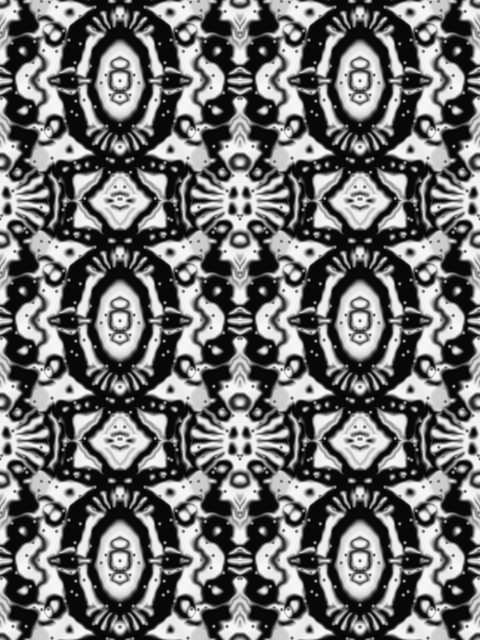
Reproduce this pattern procedurally as a Shadertoy shader.

```glsl
#define REPEATS 2.0
#define ORIGIN vec2(1.0, 0.66)
#define WOBBLE 0.011
#define SOFT 0.022
#define FLECKS 13.0
#define INK vec3(0.035, 0.03, 0.03)
#define PAPER vec3(0.975, 0.965, 0.965)
#define PI 3.14159265

vec2 hash2(vec2 p) {
    return fract(sin(vec2(dot(p, vec2(127.1, 311.7)), dot(p, vec2(269.5, 183.3)))) * 4375.85);
}

float ellipse(vec2 p, vec2 c, vec2 r) {
    return (length((p - c) / r) - 1.0) * min(r.x, r.y);
}

// Tapered stroke from a to b with end radii ra and rb
float stroke(vec2 p, vec2 a, vec2 b, float ra, float rb) {
    vec2 e = b - a;
    float h = clamp(dot(p - a, e) / dot(e, e), 0.0, 1.0);
    return length(p - a - e * h) - mix(ra, rb, h);
}

void paint(inout float tone, float d, float shade) {
    float w = max(SOFT, 2.0 / iResolution.x * REPEATS);
    tone = mix(shade, tone, smoothstep(-w, w, d));
}

// Distance to the nearest sparse cell point
float flecks(vec2 p) {
    vec2 id = floor(p * FLECKS), f = fract(p * FLECKS);
    float d = 1.0;
    for (int i = 0; i < 9; i++) {
        vec2 o = vec2(i % 3, i / 3) - 1.0;
        vec2 h = hash2(id + o);
        d = min(d, length(o + h - f) + step(0.3, fract(h.x * 7.0 + h.y)));
    }
    return d / FLECKS;
}

// Oval with its armoured surround and side spear
void ovalMotif(inout float t, vec2 p) {
    paint(t, stroke(p, vec2(0.44, 0.07), vec2(0.33, 0.40), 0.08, 0.10), 0.0);
    paint(t, stroke(p, vec2(0.33, 0.40), vec2(0.12, 0.57), 0.10, 0.09), 0.0);
    paint(t, ellipse(p, vec2(0.0), vec2(0.28, 0.44)), 0.0);
    paint(t, ellipse(p, vec2(0.0, 0.52), vec2(0.26, 0.14)), 0.0);
    paint(t, stroke(p, vec2(0.31, 0.10), vec2(0.24, 0.36), 0.025, 0.03), 0.97);
    paint(t, stroke(p, vec2(0.39, 0.085), vec2(0.50, 0.075), 0.02, 0.012), 0.95);
    paint(t, stroke(p, vec2(0.18, 0.0), vec2(0.55, 0.0), 0.025, 0.055), 0.0);
    paint(t, stroke(p, vec2(0.26, 0.0), vec2(0.34, 0.0), 0.022, 0.012), 0.95);
    paint(t, stroke(p, vec2(0.51, 0.0), vec2(0.56, 0.0), 0.016, 0.02), 0.65);
    paint(t, ellipse(p, vec2(0.0), vec2(0.19, 0.32)), 0.86);
    paint(t, ellipse(p, vec2(0.0), vec2(0.14, 0.27)), 0.99);
    paint(t, abs(ellipse(p, vec2(0.0), vec2(0.09, 0.08))) - 0.014, 0.05);
    paint(t, abs(ellipse(p, vec2(0.0, 0.14), vec2(0.06, 0.05))) - 0.01, 0.15);
    for (int i = 0; i < 4; i++) {
        float a = 0.2 + 0.3 * float(i);
        vec2 dir = vec2(sin(a), cos(a));
        vec2 hub = vec2(0.0, 0.3);
        paint(t, stroke(p, hub + dir * 0.17, hub + dir * 0.29, 0.006, 0.018), 0.95);
    }
}

// Diamond, its chevrons and the knot above it
void diamondMotif(inout float t, vec2 p) {
    vec2 q = vec2(p.x, 1.0 - p.y);
    float d = (q.x / 0.25 + q.y / 0.265 - 1.0) * 0.18;
    paint(t, stroke(p, vec2(0.08, 0.66), vec2(0.47, 0.74), 0.06, 0.075), 0.0);
    paint(t, stroke(p, vec2(0.45, 0.73), vec2(0.41, 0.96), 0.06, 0.04), 0.0);
    paint(t, ellipse(p, vec2(0.0, 0.66), vec2(0.12, 0.10)), 0.0);
    paint(t, d - 0.105, 0.0);
    paint(t, max(abs(d - 0.085) - 0.014, 0.16 - q.x), 0.97);
    paint(t, max(d, q.y - 0.23), 0.97);
    paint(t, max(abs(d + 0.045) - 0.007, 0.07 - q.y), 0.65);
    paint(t, stroke(q, vec2(0.0, 0.07), vec2(0.07, 0.055), 0.018, 0.006), 0.15);
    paint(t, ellipse(q, vec2(0.09, 0.0), vec2(0.028, 0.022)), 0.05);
    paint(t, ellipse(p, vec2(0.0, 0.565), vec2(0.04, 0.05)), 0.97);
    paint(t, ellipse(p, vec2(0.075, 0.66), vec2(0.022)), 0.9);
    for (int i = 0; i < 3; i++)
        paint(t, ellipse(p, vec2(0.27 + 0.09 * float(i), 0.70 + 0.02 * float(i)), vec2(0.018)), 0.95);
}

// Scalloped collar, spikes and dotted medallion
void medallionMotif(inout float t, vec2 p) {
    vec2 q = 1.0 - p;
    float r = length(q), a = atan(q.y, q.x);
    float scallop = 0.025 * abs(sin(a * 9.0));
    paint(t, max(abs(r - 0.46 - scallop) - 0.07, (a - 0.62) * 0.45), 0.0);
    paint(t, max(abs(r - 0.48) - 0.015, (a - 0.5) * 0.45), 0.95);
    float spike = abs(fract(a * 3.2 + 0.5) - 0.5) * r / 3.2;
    paint(t, max(spike - 0.13 * (r - 0.14), max(r - 0.40, (a - 0.7) * 0.35)), 0.0);
    paint(t, stroke(p, vec2(0.73, 0.64), vec2(0.86, 0.77), 0.09, 0.07), 0.0);
    paint(t, ellipse(p, vec2(0.76, 0.66), vec2(0.025, 0.02)), 0.97);
    paint(t, ellipse(p, vec2(0.85, 0.76), vec2(0.03, 0.02)), 0.95);
    paint(t, ellipse(p, vec2(0.67, 0.64), vec2(0.075, 0.10)), 0.82);
    paint(t, ellipse(q, vec2(0.0), vec2(0.14, 0.21)), 0.98);
    paint(t, ellipse(q, vec2(0.055, 0.065), vec2(0.035, 0.045)), 0.0);
    paint(t, abs(ellipse(q, vec2(0.0, 0.32), vec2(0.06, 0.055))) - 0.02, 0.1);
}

// Banded barrel, round bosses and curled ribbons
void barrelMotif(inout float t, vec2 p) {
    float ribbon = abs(p.x - 0.67 - 0.05 * cos(p.y * 22.0)) * 0.7 - 0.015;
    paint(t, max(ribbon, p.y - 0.36), 0.05);
    paint(t, stroke(p, vec2(0.95, 0.05), vec2(0.80, 0.24), 0.06, 0.05), 0.0);
    paint(t, ellipse(p, vec2(0.82, 0.26), vec2(0.14, 0.12)), 0.0);
    paint(t, stroke(p, vec2(0.75, 0.47), vec2(0.92, 0.42), 0.08, 0.05), 0.0);
    paint(t, ellipse(p, vec2(0.78, 0.55), vec2(0.07, 0.06)), 0.0);
    paint(t, ellipse(p, vec2(0.81, 0.25), vec2(0.032, 0.028)), 0.97);
    paint(t, ellipse(p, vec2(1.0, 0.41), vec2(0.075, 0.13)), 0.72 + 0.18 * sin(p.x * 110.0 + p.y * 75.0));
    paint(t, max(1.0 - p.x - 0.13, p.y - 0.14), 0.0);
    for (int i = 0; i < 2; i++) {
        float y = 0.078 * float(i);
        paint(t, stroke(p, vec2(0.92, y), vec2(1.0, y + 0.015), 0.012, 0.02), 0.97);
    }
    vec2 c = p - vec2(0.54, 0.38);
    float curl = abs(length(c) - 0.07) - 0.028;
    paint(t, max(curl, 0.035 - length(c - vec2(0.06, 0.05))), 0.0);
    paint(t, ellipse(p, vec2(0.42, 0.57), vec2(0.032, 0.026)), 0.0);
    paint(t, stroke(p, vec2(0.57, 0.50), vec2(0.65, 0.53), 0.018, 0.03), 0.05);
}

void mainImage(out vec4 fragColor, in vec2 fragCoord) {
    // Square repeat, mirrored exactly across and loosely down
    vec2 s = mod(fragCoord / iResolution.x * 2.0 * REPEATS - ORIGIN + 1.0, 2.0) - 1.0;
    vec2 h = vec2(abs(s.x), s.y), p = vec2(h.x, abs(h.y));
    p += WOBBLE * sin(PI * 7.0 * p) * cos(PI * 6.0 * h.yx + vec2(0.7, 1.9));
    p += WOBBLE * 0.6 * sin(PI * 17.0 * p) * cos(PI * 14.0 * h.yx + vec2(2.1, 0.4));

    float tone = 0.97 + 0.025 * sin(h.x * 19.0 + 3.0 * sin(h.y * PI * 3.0));
    barrelMotif(tone, p);
    ovalMotif(tone, p);
    medallionMotif(tone, p);
    diamondMotif(tone, p);

    // Dry-brush flecks reverse the tone beneath them
    float fleck = 1.0 - smoothstep(0.004, 0.022, flecks(h));
    tone = mix(tone, 1.0 - tone, 0.6 * fleck);
    fragColor = vec4(mix(INK, PAPER, clamp(tone, 0.0, 1.0)), 1.0);
}
```
